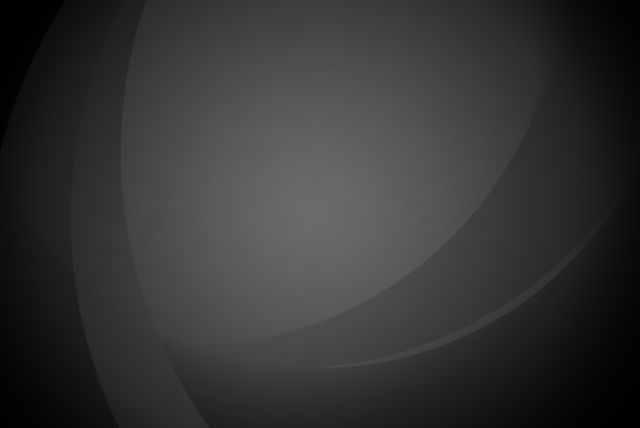
Give the GLSL for this background, as a WebGL 1 fragment shader.

```glsl
precision highp float;
// Dark studio backdrop: a soft grey glow crossed by large translucent arcs.

uniform vec2 u_resolution;

const float ASPECT = 1.5;
const vec2 GLOW_CENTER = vec2(0.737, 0.508);
const vec2 GRAIN_SCALE = vec2(14.0, 38.0);
const float GRAIN_ANGLE = 0.45;

// Signed distance to a circle, negative inside.
float circle(vec2 p, vec2 center, float radius) {
    return length(p - center) - radius;
}

// Coverage of a shape from its signed distance.
float fill(float dist, float softness) {
    return 1.0 - smoothstep(-softness, softness, dist);
}

// Pseudo-random gradient at a lattice point.
vec2 gradient(vec2 cell) {
    float angle = 6.2832 * fract(sin(dot(cell, vec2(127.1, 311.7))) * 4375.85);
    return vec2(cos(angle), sin(angle));
}

// Gradient noise, roughly -0.7 to 0.7.
float gradientNoise(vec2 p) {
    vec2 cell = floor(p);
    vec2 f = p - cell;
    vec2 w = f * f * (3.0 - 2.0 * f);
    float a = dot(gradient(cell), f);
    float b = dot(gradient(cell + vec2(1.0, 0.0)), f - vec2(1.0, 0.0));
    float c = dot(gradient(cell + vec2(0.0, 1.0)), f - vec2(0.0, 1.0));
    float d = dot(gradient(cell + 1.0), f - 1.0);
    return mix(mix(a, b, w.x), mix(c, d, w.x), w.y);
}

// Faint slanted mottling, stretched along the given angle.
float mottle(vec2 p, float angle, vec2 scale) {
    vec2 along = vec2(cos(angle), sin(angle));
    vec2 q = vec2(dot(p, along), dot(p, vec2(-along.y, along.x)));
    return gradientNoise(q * scale);
}

// Grey glow that reaches black in the far corners.
float glow(vec2 p, vec2 center) {
    vec2 offset = p - center;
    offset.y *= offset.y < 0.0 ? 1.04 : 1.0;
    float d = length(offset);
    float body = max(0.48 * exp(-d * (0.3 + 1.4 * d)) - 0.06, 0.0);
    return body * (1.0 - smoothstep(0.6, 0.97, d));
}

void main() {
    vec2 p = gl_FragCoord.xy / u_resolution * vec2(ASPECT, 1.0);
    float edge = 0.75 / u_resolution.y;

    // Three nested arcs on the left
    float outerArc = fill(circle(p, vec2(1.186, 0.346), 1.223), edge);
    float middleArc = fill(circle(p, vec2(1.283, 0.490), 1.117), edge);
    float innerArc = fill(circle(p, vec2(1.377, 0.643), 1.094), edge);

    // Bright disc, its edge dissolving toward the top
    float discSoftness = edge + 0.06 * smoothstep(0.65, 1.0, p.y);
    float disc = fill(circle(p, vec2(0.445, 1.064), 0.871), discSoftness);

    // Wide bowl with a thin crescent along its lower right rim
    float bowlDist = circle(p, vec2(0.742, 0.980), 0.840);
    float bowl = fill(bowlDist, edge);
    float crescent = bowl * (1.0 - fill(circle(p, vec2(0.664, 1.100), 0.963), edge));

    // Arc contrast shifts from the middle arc below to the inner arc above
    float shade = glow(p, GLOW_CENTER);
    shade *= mix(0.15, 1.0, outerArc);
    shade *= mix(mix(0.66, 0.92, smoothstep(0.0, 0.7, p.y)), 1.0, middleArc);
    shade *= mix(mix(0.98, 0.76, smoothstep(0.0, 1.0, p.y)), 1.0, innerArc);

    // The disc edge is faint at the left and firmer at the right
    float outsideDisc = mix(0.96, 0.84, smoothstep(0.4, 1.1, p.x));
    shade *= mix(1.0, mix(outsideDisc, 1.0, disc), innerArc);

    // Falloff below the bowl, weaker in the left bands
    float rim = mix(0.98, 0.88, smoothstep(0.6, 1.2, p.x));
    float belowRight = rim * exp(-2.3 * max(bowlDist, 0.0));
    float belowLeft = mix(0.93, 0.98, middleArc);
    shade *= mix(mix(belowLeft, belowRight, innerArc), 1.0, bowl);

    // Rim light fades toward the right tip
    shade += 0.035 * crescent * (1.0 - smoothstep(1.25, 1.49, p.x));

    shade *= 1.0 + 0.02 * mottle(p, GRAIN_ANGLE, GRAIN_SCALE);
    gl_FragColor = vec4(vec3(shade), 1.0);
}
```
